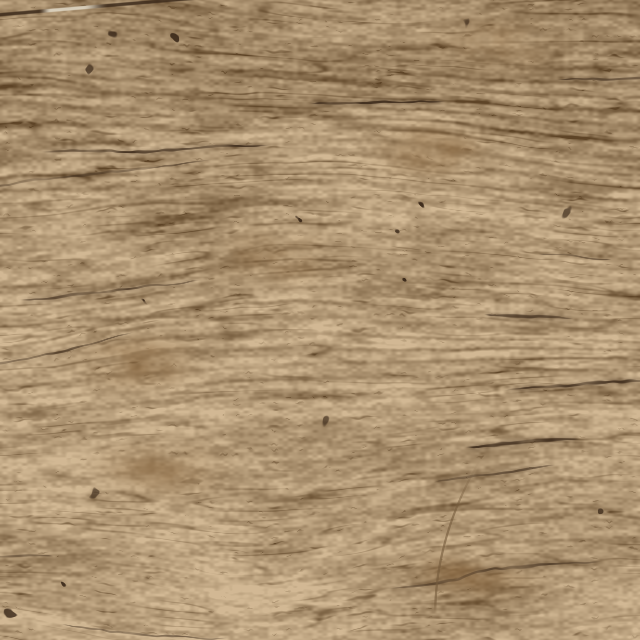
Give the GLSL for this texture, as a Shadertoy shader.

```glsl
// Weathered oak plank: horizontal grain bent by layered sines and knots,
// built from ring lines, thin wandering fibre ridges and cellular flecks,
// then marked with tapered cracks, worm pits, a hairline scratch and a seam.

const vec3 DARK_WOOD  = vec3(0.45, 0.35, 0.23);
const vec3 LIGHT_WOOD = vec3(0.78, 0.68, 0.54);
const vec3 KNOT_BROWN = vec3(0.53, 0.40, 0.25);
const vec3 CHAR       = vec3(0.23, 0.16, 0.10);
const vec3 SEAM_CHALK = vec3(0.88, 0.85, 0.78);
const float BASE_TONE  = 0.82;   // 0 is DARK_WOOD, 1 is LIGHT_WOOD
const float RING_COUNT = 46.0;
const float RING_DEPTH = 0.55;
const float RIDGE_DEPTH = 0.34;
const float FIBRE_DEPTH = 0.20;
const float SPECKLE = 0.19;
const float PATCH_DEPTH = 0.27;
const int CRACKS = 15;
const int PITS = 15;
const int KNOTS = 6;

float hash(vec2 p) {
    vec3 q = fract(p.xyx * 0.1031);
    q += dot(q, q.yzx + 33.33);
    return fract((q.x + q.y) * q.z);
}

vec2 hash2(float n, float seed) {
    return vec2(hash(vec2(n, seed)), hash(vec2(n + 37.0, seed + 11.0)));
}

// Smooth value noise, -1 to 1
float noise(vec2 p) {
    vec2 i = floor(p), f = fract(p);
    f = f * f * (3.0 - 2.0 * f);
    float low  = mix(hash(i), hash(i + vec2(1, 0)), f.x);
    float high = mix(hash(i + vec2(0, 1)), hash(i + vec2(1, 1)), f.x);
    return 2.0 * mix(low, high, f.y) - 1.0;
}

float layered(vec2 p) {
    float sum = 0.0, gain = 0.55;
    for (int i = 0; i < 4; i++) {
        sum += gain * noise(p);
        p = p * 2.03 + 17.3;
        gain *= 0.55;
    }
    return sum;
}

// Thin wandering lines where stretched noise crosses zero, broken in places
float ridges(vec2 p, float width) {
    float line = 1.0 - smoothstep(0.0, width, abs(noise(p)));
    return line * smoothstep(-0.2, 0.5, noise(p * vec2(0.9, 0.6) + 61.0));
}

// Cellular flecks: at most one ragged sliver per grid cell
float flecks(vec2 p, float density) {
    p += 0.22 * vec2(noise(p * 3.0), noise(p * vec2(5.0, 1.5) + 7.0));
    vec2 id = floor(p), f = fract(p);
    vec2 radius = mix(vec2(0.2, 0.16), vec2(0.48, 0.32), hash(id + 43.0));
    float d = length((f - 0.5) / radius);
    return step(hash(id + 71.0), density) * (1.0 - smoothstep(0.1, 1.0, d));
}

vec2 knotCentre(int i) {
    return vec2(hash2(float(i), 3.0).x, (float(i) + 0.6) / float(KNOTS));
}

// Height across the grain; lines of equal height follow the fibres
float grainHeight(vec2 p) {
    float h = p.y - 0.019 * sin(4.2 * p.x + 5.0 * p.y - 3.6)
                  - 0.007 * sin(9.0 * p.x - 8.0 * p.y + 2.0);
    for (int i = 0; i < KNOTS; i++) {
        vec2 d = (p - knotCentre(i)) / vec2(0.10, 0.05);
        h -= 0.014 * d.y * exp(-dot(d, d));
    }
    return h + 0.007 * noise(p * vec2(5.0, 9.0)) + 0.0016 * noise(p * vec2(24.0, 40.0));
}

float crackMask(vec2 p, float h, float pixel) {
    float mask = 0.0;
    float wobble = 0.003 * noise(vec2(p.x * 18.0, h * 9.0)) + 0.001 * noise(p * vec2(70.0, 20.0));
    for (int i = 0; i < CRACKS; i++) {
        float n = float(i);
        vec2 r = hash2(n, 51.0), s = hash2(n, 87.0);
        float along = (p.x - r.x) / mix(0.05, 0.21, s.x);
        float taper = max(1.0 - along * along, 0.0);
        float ragged = 0.75 + 0.6 * noise(vec2(p.x * 45.0, n * 7.3));
        float width = mix(0.0014, 0.0042, s.y * s.y) * taper * ragged + pixel;
        float tilt = 0.12 * (r.y - 0.2) * (p.x - r.x);
        float d = abs(h - (n + r.y) / float(CRACKS) - tilt + wobble);
        float line = 1.0 - smoothstep(0.2 * width, width, d);
        float halo = 0.3 * exp(-d * d / 0.00003) * s.y;
        mask = max(mask, max(line * mix(0.45, 0.95, s.y), halo) * smoothstep(0.0, 0.3, taper));
    }
    return mask * (0.8 + 0.35 * noise(vec2(p.x * 35.0, h * 60.0)));
}

float pitMask(vec2 p, float pixel) {
    float mask = 0.0;
    float ragged = 0.004 * noise(p * 130.0);
    for (int i = 0; i < PITS; i++) {
        vec2 d = p - hash2(float(i), 131.0);
        vec2 s = hash2(float(i), 157.0);
        d.y += d.x * (s.x - 0.5) * 1.6;
        float edge = length(d * vec2(1.0, mix(0.7, 1.5, s.x))) - mix(0.003, 0.009, s.y * s.y) + ragged;
        mask = max(mask, (1.0 - smoothstep(-pixel, 1.5 * pixel, edge)) * mix(0.6, 1.0, s.x));
    }
    return mask;
}

void mainImage(out vec4 fragColor, in vec2 fragCoord) {
    vec2 p = fragCoord / iResolution.xy;
    float pixel = 1.0 / iResolution.y;
    float h = grainHeight(p);
    vec2 g = vec2(p.x, h);

    // Broad patches, darker towards the top
    float tone = BASE_TONE - 0.24 * smoothstep(0.55, 1.0, p.y);
    tone += PATCH_DEPTH * layered(g * vec2(3.0, 8.0) + 4.0);

    // Growth rings: thin dark lines, strongest in the upper middle
    float ringZone = smoothstep(0.3, 0.5, p.y) * (1.0 - smoothstep(0.82, 0.98, p.y));
    ringZone *= smoothstep(-0.6, 0.4, noise(p * vec2(2.5, 5.0) + 8.0) + 0.5 - 0.5 * p.x);
    float ring = 0.5 + 0.5 * sin(6.2832 * (h * RING_COUNT + 0.6 * noise(g * vec2(3.0, 12.0))));
    float ringFade = 0.75 + 0.5 * noise(g * vec2(7.0, 46.0));
    tone -= RING_DEPTH * (0.1 + 0.9 * ringZone) * ringFade * (pow(ring, 3.0) - 0.3);

    // Fibre ridges, streaks, flecks and surface speckle
    tone -= RIDGE_DEPTH * ridges(g * vec2(4.5, 50.0), 0.22);
    tone -= RIDGE_DEPTH * ridges(g * vec2(11.0, 95.0) + 40.0, 0.30);
    tone += FIBRE_DEPTH * noise(g * vec2(8.0, 80.0));
    tone += FIBRE_DEPTH * noise(g * vec2(32.0, 190.0) + 31.0);
    tone += SPECKLE * noise(p * vec2(130.0, 230.0));
    tone -= 0.45 * flecks(g * vec2(15.0, 80.0), 0.13);
    tone -= 0.35 * flecks(g * vec2(50.0, 130.0) + 9.0, 0.10);
    vec3 wood = mix(DARK_WOOD, LIGHT_WOOD, clamp(tone, -0.25, 1.13));

    // Brown stains around the knots
    for (int i = 0; i < KNOTS; i++) {
        vec2 d = (p - knotCentre(i)) / vec2(0.075, 0.032);
        float stain = exp(-dot(d, d)) * (0.6 + 0.8 * layered(p * vec2(18.0, 30.0)));
        wood = mix(wood, KNOT_BROWN, clamp(0.75 * stain, 0.0, 0.7));
    }

    // Cracks, pits and one curved hairline scratch
    wood = mix(wood, CHAR, clamp(crackMask(p, h, pixel), 0.0, 0.9));
    wood = mix(wood, CHAR, pitMask(p, pixel));
    float rise = p.y - 0.04;
    float scratch = abs(p.x - 0.68 - 1.2 * rise * rise) / (0.0012 + pixel);
    float scratchSpan = smoothstep(0.0, 0.02, rise) * (1.0 - smoothstep(0.15, 0.25, rise));
    wood = mix(wood, DARK_WOOD, 0.6 * scratchSpan * (1.0 - smoothstep(0.3, 1.0, scratch)));

    // Plank seam at the upper left, with chalky chips
    float seamLine = 1.0 - smoothstep(0.3, 1.0, abs(p.y - 0.977 - 0.085 * p.x) / 0.004);
    float chips = smoothstep(0.06, 0.08, p.x) * (1.0 - smoothstep(0.13, 0.17, p.x));
    wood = mix(wood, mix(CHAR, SEAM_CHALK, chips), 0.85 * seamLine);

    fragColor = vec4(wood, 1.0);
}
```
